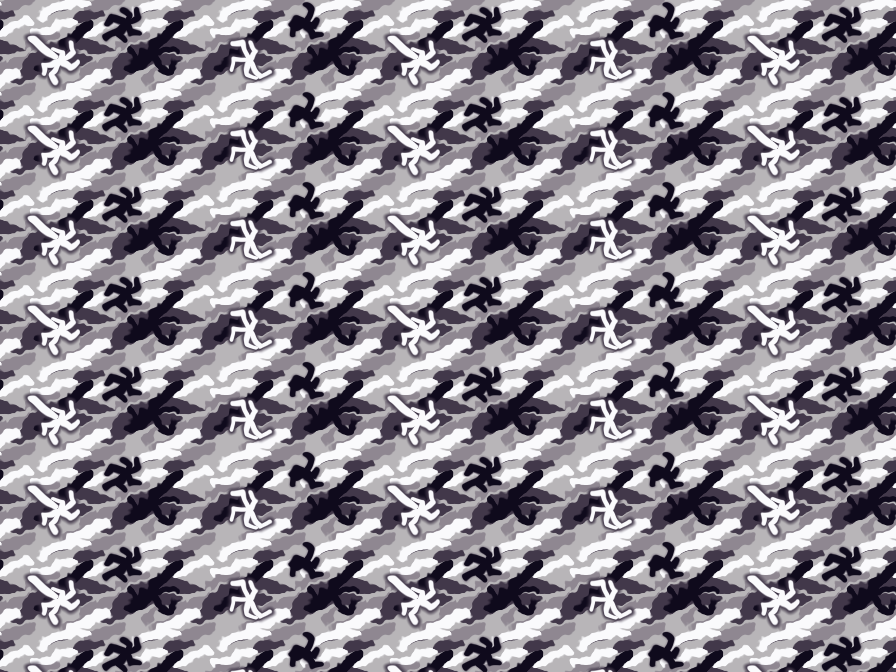
Write a Shadertoy shader that draws this pattern.

```glsl
const float ROWS = 7.47;                // tiles down the canvas
const vec2 TILE = vec2(1.0);            // ground camouflage
const vec2 PAIR = vec2(2.0, 1.0);       // dark clumps
const vec2 QUAD = vec2(4.0, 1.0);       // branching blots
const vec3 WHITE = vec3(0.98, 0.98, 0.99);
const vec3 LIGHT = vec3(0.72, 0.71, 0.72);
const vec3 MID = vec3(0.56, 0.53, 0.57);
const vec3 DARK = vec3(0.26, 0.22, 0.29);
const vec3 BLACK = vec3(0.06, 0.04, 0.11);

vec2 direction(float angle) { return vec2(cos(angle), sin(angle)); }

float cornerSlope(vec2 cell, vec2 offset, float cells) {
    cell = mod(cell, cells);
    float h = fract(sin(dot(cell, vec2(127.1, 311.7))) * 43758.5);
    return dot(direction(6.2832 * h), offset);
}

// Gradient noise that wraps after a whole number of cells
float noise(vec2 p, float cells) {
    p *= cells;
    vec2 i = floor(p), f = fract(p), e = vec2(0.0, 1.0);
    vec2 u = f * f * f * (f * (f * 6.0 - 15.0) + 10.0);
    float low = mix(cornerSlope(i, f, cells), cornerSlope(i + e.yx, f - e.yx, cells), u.x);
    float high = mix(cornerSlope(i + e.xy, f - e.xy, cells), cornerSlope(i + 1.0, f - 1.0, cells), u.x);
    return mix(low, high, u.y);
}

vec2 ripple(vec2 p, float cells) {
    return vec2(noise(p, cells), noise(p + vec2(0.37, 0.61), cells));
}

vec2 wrapNear(vec2 p, vec2 centre, vec2 period) {
    return p - period * round((p - centre) / period);
}

// Tapered stroke, repeated with the given period
float stroke(vec2 p, vec2 period, vec2 a, vec2 b, float ra, float rb) {
    p = wrapNear(p, 0.5 * (a + b), period) - a;
    vec2 axis = b - a;
    float t = clamp(dot(p, axis) / dot(axis, axis), 0.0, 1.0);
    return length(p - axis * t) - mix(ra, rb, t);
}

float meld(float a, float b) {
    float h = max(0.03 - abs(a - b), 0.0) / 0.03;
    return min(a, b) - h * h * 0.0075;
}

// Blot with five hooked arms
float blot(vec2 p, vec2 centre, float size, float thickness, float turn) {
    vec2 q = wrapNear(p, centre, QUAD) - centre;
    float d = length(q) - 1.3 * thickness;
    for (int i = 0; i < 5; i++) {
        float k = float(i);
        float angle = turn + 1.2566 * k + 0.3 * sin(2.7 * k + 5.0 * turn);
        vec2 elbow = size * (0.78 + 0.22 * sin(4.1 * k + turn)) * direction(angle);
        vec2 tip = elbow + 0.5 * size * direction(angle + 1.3);
        d = min(d, stroke(q, QUAD, vec2(0.0), elbow, thickness, 0.9 * thickness));
        d = min(d, stroke(q, QUAD, elbow, tip, 0.9 * thickness, 0.75 * thickness));
    }
    return d;
}

float midPatches(vec2 p) {
    float d = stroke(p, TILE, vec2(0.65, 0.92), vec2(1.05, 1.04), 0.05, 0.06);
    d = meld(d, stroke(p, TILE, vec2(0.62, 0.2), vec2(0.98, 0.36), 0.07, 0.08));
    d = meld(d, stroke(p, TILE, vec2(0.0, 0.5), vec2(0.3, 0.62), 0.06, 0.05));
    return meld(d, stroke(p, TILE, vec2(0.42, 0.02), vec2(0.68, 0.13), 0.05, 0.06));
}

float darkPatches(vec2 p) {
    float d = stroke(p, TILE, vec2(0.05, 0.29), vec2(0.4, 0.44), 0.11, 0.13);
    d = meld(d, stroke(p, TILE, vec2(0.52, 0.52), vec2(0.95, 0.45), 0.085, 0.04));
    d = meld(d, stroke(p, TILE, vec2(0.86, 0.12), vec2(1.14, 0.27), 0.05, 0.08));
    d = meld(d, stroke(p, TILE, vec2(0.44, 0.3), vec2(0.64, 0.35), 0.06, 0.045));
    d = min(d, stroke(p, TILE, vec2(0.16, 0.83), vec2(0.38, 0.91), 0.035, 0.04));
    return min(d, stroke(p, TILE, vec2(0.56, 0.8), vec2(0.82, 0.88), 0.055, 0.05));
}

float whiteStreaks(vec2 p) {
    float d = stroke(p, TILE, vec2(0.14, -0.16), vec2(0.86, 0.19), 0.06, 0.06);
    d = meld(d, stroke(p, TILE, vec2(0.32, -0.08), vec2(0.68, -0.04), 0.045, 0.03));
    d = meld(d, stroke(p, TILE, vec2(0.08, 0.63), vec2(0.48, 0.76), 0.05, 0.055));
    return meld(d, stroke(p, TILE, vec2(0.62, 0.62), vec2(1.0, 0.76), 0.045, 0.055));
}

float blackClumps(vec2 p) {
    float d = stroke(p, TILE, vec2(0.38, 0.48), vec2(0.65, 0.72), 0.07, 0.055);
    d = meld(d, stroke(p, TILE, vec2(0.38, 0.48), vec2(0.12, 0.25), 0.06, 0.035));
    d = meld(d, stroke(p, PAIR, vec2(0.18, 0.27), vec2(0.38, 0.45), 0.065, 0.075));
    d = meld(d, stroke(p, PAIR, vec2(0.38, 0.45), vec2(0.45, 0.25), 0.065, 0.05));
    d = min(d, stroke(p, PAIR, vec2(0.45, 0.25), vec2(0.58, 0.21), 0.045, 0.04));
    d = min(d, stroke(p, PAIR, vec2(0.58, 0.21), vec2(0.63, 0.31), 0.04, 0.035));
    d = min(d, stroke(p, PAIR, vec2(0.4, 0.4), vec2(0.6, 0.44), 0.045, 0.03));
    return min(d, stroke(p, PAIR, vec2(0.2, 0.28), vec2(0.15, 0.44), 0.05, 0.035));
}

vec3 paint(vec3 base, vec3 colour, float d, float edge) {
    return mix(base, colour, 1.0 - smoothstep(-edge, edge, d));
}

void mainImage(out vec4 fragColor, in vec2 fragCoord) {
    float unit = ROWS / iResolution.y;
    float edge = max(0.009, 0.65 * unit);
    vec2 p = fragCoord * unit - vec2(3.32, 3.467);
    vec2 figure = p + 0.035 * ripple(p, 7.0);
    p += 0.07 * ripple(p, 5.0) + 0.04 * ripple(p, 11.0) + 0.012 * ripple(p, 23.0);

    // Layered ground, with a pale sliver through the dark patches
    vec3 colour = paint(LIGHT, MID, midPatches(p), edge);
    colour = paint(colour, DARK, darkPatches(p), edge);
    colour = paint(colour, LIGHT, stroke(p, TILE, vec2(0.74, 0.31), vec2(1.0, 0.47), 0.025, 0.04), edge);
    colour = paint(colour, WHITE, whiteStreaks(p), edge);
    colour = paint(colour, BLACK, blackClumps(p), edge);
    colour = paint(colour, MID, stroke(p, PAIR, vec2(0.35, 0.13), vec2(0.39, 0.24), 0.07, 0.02), edge);

    // Pale blots in dark halos, dark blots in grey halos
    float pale = min(blot(figure, vec2(1.36, 0.31), 0.21, 0.033, 0.5),
                     blot(figure, vec2(3.44, 0.32), 0.22, 0.03, 1.9));
    pale = min(pale, stroke(figure, QUAD, vec2(1.04, 0.57), vec2(1.3, 0.36), 0.05, 0.035));
    float ink = min(blot(figure, vec2(2.09, 0.74), 0.18, 0.042, 0.2),
                    blot(figure, vec2(0.07, 0.74), 0.17, 0.044, 1.2));
    ink = min(ink, stroke(figure, QUAD, vec2(1.85, 0.58), vec2(2.07, 0.71), 0.035, 0.05));
    colour = paint(colour, DARK, pale - 0.025, 0.03);
    colour = paint(colour, WHITE, pale, edge);
    colour = paint(colour, MID, ink - 0.01, 0.02);
    colour = paint(colour, BLACK, ink, edge);
    fragColor = vec4(colour, 1.0);
}
```
